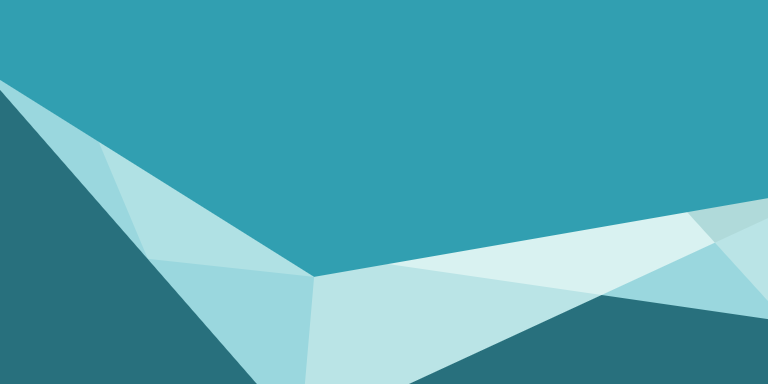
Reproduce this background procedurally as a Shadertoy shader.

```glsl
// Flat low-poly valley: pale folded facets between a teal sky and dark ground.
// Every facet is cut out by antialiased half-planes, layered from the
// inner folds outwards to the ground and the sky.

// Smooth coverage of the half-plane to the left of the direction a -> b.
// For a line running left to right this is the area above it.
float leftOf(vec2 p, vec2 a, vec2 b) {
    vec2 dir = normalize(b - a);
    vec2 rel = p - a;
    float dist = dir.x * rel.y - dir.y * rel.x;
    return clamp(0.5 + dist * iResolution.y, 0.0, 1.0);
}

void mainImage(out vec4 fragColor, in vec2 fragCoord) {
    // Canvas spans 2 x 1 units
    vec2 p = fragCoord / iResolution.xy * vec2(2.0, 1.0);
    vec2 valley = vec2(0.818, 0.279);
    vec2 leftFold = vec2(0.385, 0.326);

    vec3 sky = vec3(0.192, 0.624, 0.694);
    vec3 ground = vec3(0.157, 0.441, 0.490);
    vec3 aqua = vec3(0.604, 0.843, 0.871);
    vec3 mist = vec3(0.729, 0.894, 0.902);

    // Left slope: one lighter facet folded into the aqua strip
    float innerFacet = leftOf(p, vec2(0.258, 0.628), leftFold)
                     * leftOf(p, leftFold, valley);
    vec3 leftSlope = mix(aqua, vec3(0.690, 0.882, 0.894), innerFacet);
    leftSlope = mix(ground, leftSlope, leftOf(p, vec2(0.0, 0.766), vec2(0.669, 0.0)));

    // Right slope: a rising and a falling crease cross, a third cuts the tip
    float aboveRise = leftOf(p, vec2(1.065, 0.0), vec2(2.0, 0.432));
    float aboveFall = leftOf(p, vec2(1.010, 0.3125), vec2(2.0, 0.169));
    float tip = leftOf(p, vec2(1.789, 0.448), vec2(2.0, 0.216));
    vec3 upper = mix(vec3(0.851, 0.949, 0.945), vec3(0.690, 0.855, 0.855), tip);
    vec3 lower = mix(aqua, mist, tip);
    vec3 rightSlope = mix(mix(ground, mist, aboveRise),
                          mix(lower, upper, aboveRise), aboveFall);

    // Join the slopes at the valley seam, then cover with sky above both ridges
    vec3 color = mix(rightSlope, leftSlope, leftOf(p, vec2(0.794, 0.0), valley));
    float skyMask = leftOf(p, vec2(0.0, 0.792), valley)
                  * leftOf(p, valley, vec2(2.0, 0.484));
    fragColor = vec4(mix(color, sky, skyMask), 1.0);
}
```
